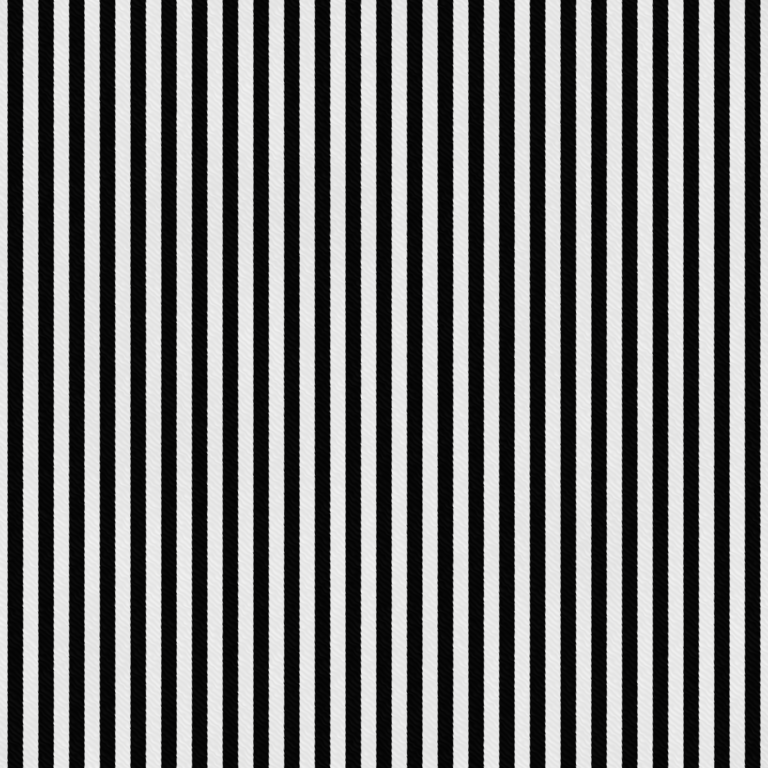
Reproduce this pattern procedurally as a three.js fragment shader.

```glsl
// Vertical black and white stripes printed on a fine diagonal twill cloth.
varying vec2 vUv;

const float STRIPES = 25.0;              // black stripes across the canvas
const float BLACK_SHARE = 0.5;           // black part of each repeat
const float EDGE_SOFTNESS = 0.0013;      // half width of the stripe edge
const float EDGE_WOBBLE = 0.0003;        // edge shift caused by the weave
const vec2 TWILL_COUNT = vec2(108.0, 126.0); // diagonal ribs across and up
const vec2 GRAIN_CELLS = vec2(170.0, 170.0);
const vec2 SHADE_CELLS = vec2(9.0, 7.0);
const vec3 WHITE = vec3(0.903, 0.903, 0.902);
const vec3 BLACK = vec3(0.027, 0.027, 0.027);
const float WHITE_RELIEF = 0.020;
const float BLACK_RELIEF = 0.016;
const float SHADE_AMOUNT = 0.010;
const float TAU = 6.2831853;

// Sine-free hash from a lattice cell to 0..1
float hash(vec2 cell) {
  vec3 p = fract(vec3(cell.xyx) * 0.1031);
  p += dot(p, p.yzx + 33.33);
  return fract((p.x + p.y) * p.z);
}

// Value noise that wraps over the canvas
float wrappedNoise(vec2 uv, vec2 cells) {
  vec2 p = uv * cells;
  vec2 i = floor(p);
  vec2 f = fract(p);
  f = f * f * (3.0 - 2.0 * f);
  vec2 a = mod(i, cells);
  vec2 b = mod(i + 1.0, cells);
  float low = mix(hash(a), hash(vec2(b.x, a.y)), f.x);
  float high = mix(hash(vec2(a.x, b.y)), hash(b), f.x);
  return mix(low, high, f.y);
}

// Ribs falling to the right, broken up by the grain of the thread
float twillRelief(vec2 uv, float grain) {
  float rib = cos(TAU * dot(uv, TWILL_COUNT) + 1.6 * grain);
  return rib * (0.8 + 0.4 * grain) + 0.5 * grain;
}

// Coverage of black: 1 inside a stripe, 0 between stripes
float stripeMask(float x) {
  float fromCentre = abs(fract(x * STRIPES) - 0.5);
  float signedDistance = (fromCentre - 0.5 * BLACK_SHARE) / STRIPES;
  float softness = max(EDGE_SOFTNESS, 0.6 * fwidth(x));
  return 1.0 - smoothstep(-softness, softness, signedDistance);
}

void main() {
  // Cloth
  float grain = 2.0 * wrappedNoise(vUv, GRAIN_CELLS) - 1.0;
  float relief = twillRelief(vUv, grain);
  float shade = SHADE_AMOUNT * (2.0 * wrappedNoise(vUv, SHADE_CELLS) - 1.0);

  // Stripes
  float black = stripeMask(vUv.x + EDGE_WOBBLE * relief);
  vec3 lightCloth = WHITE + WHITE_RELIEF * relief + shade;
  vec3 darkCloth = BLACK + BLACK_RELIEF * relief;
  gl_FragColor = vec4(clamp(mix(lightCloth, darkCloth, black), 0.0, 1.0), 1.0);
}
```
